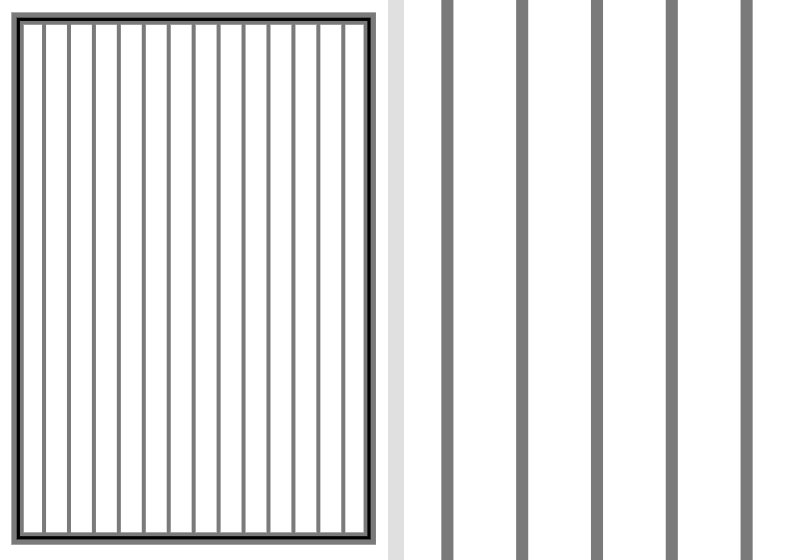
Left: the whole. Right: its middle third, enlarged.
This pattern is drawn by a WebGL 2 fragment shader. Its source:

```glsl
#version 300 es
precision highp float;
// Draws a tall panel of thirteen evenly spaced vertical bars in a layered frame.
// The frame is banded by the inset from a box distance; the bars are a folded
// periodic distance. Lengths are in canvas heights, measured from the centre.

uniform vec2 u_resolution;
out vec4 fragColor;

const vec3 PAPER = vec3(1.0);
const vec3 STEEL = vec3(0.48);
const vec3 INK = vec3(0.0);

const float ASPECT = 354.0 / 512.0;                // design width over height
const vec2 FRAME_CENTRE = vec2(-0.0006, 0.0026);
const vec2 FRAME_HALF = vec2(0.3255, 0.4753);
const float INK_START = 0.0095;                    // insets from the outer edge
const float INK_END = 0.0153;
const float FRAME_END = 0.0221;

const float BAR_COUNT = 13.0;
const float BAR_PITCH = 0.04453;
const float BAR_HALF_WIDTH = 0.0036;

// Signed distance to an axis-aligned box, negative inside.
float boxDistance(vec2 p, vec2 halfSize) {
    vec2 d = abs(p) - halfSize;
    return length(max(d, 0.0)) + min(max(d.x, d.y), 0.0);
}

// Distance to the nearest bar, limited to the given count.
float barDistance(float x) {
    float last = 0.5 * (BAR_COUNT - 1.0);
    float index = clamp(round(x / BAR_PITCH), -last, last);
    return abs(x - index * BAR_PITCH) - BAR_HALF_WIDTH;
}

// One-pixel antialiased coverage of a signed distance.
float coverage(float d, float pixel) {
    return clamp(0.5 - d / pixel, 0.0, 1.0);
}

void main() {
    float unit = min(u_resolution.y, u_resolution.x / ASPECT);
    float pixel = 1.0 / unit;
    vec2 p = (gl_FragCoord.xy - 0.5 * u_resolution) / unit - FRAME_CENTRE;

    float edge = boxDistance(p, FRAME_HALF);
    float inset = -edge;

    // Bars and frame share the same grey, clipped to the panel.
    float frame = coverage(inset - FRAME_END, pixel);
    float bars = coverage(barDistance(p.x), pixel);
    float steel = max(frame, bars) * coverage(edge, pixel);

    // Dark line between the two grey bands of the frame.
    float ink = coverage(max(INK_START - inset, inset - INK_END), pixel);

    vec3 colour = mix(PAPER, STEEL, steel);
    colour = mix(colour, INK, ink);
    fragColor = vec4(colour, 1.0);
}
```
